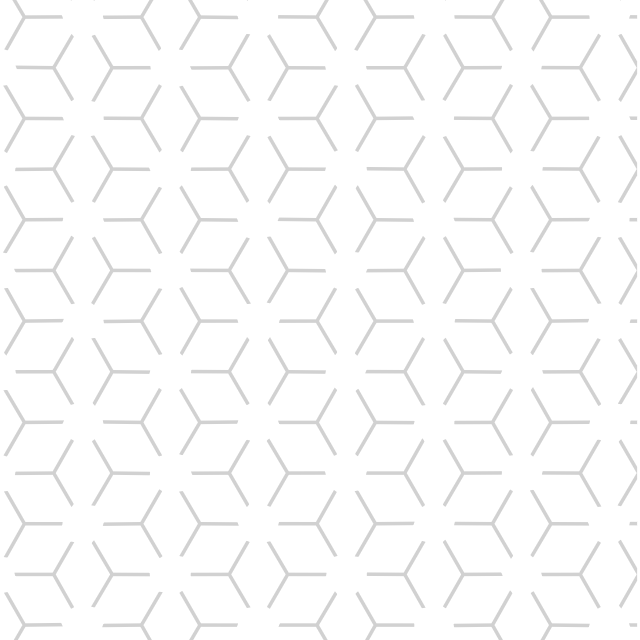
Give the GLSL for this pattern, as a WebGL 1 fragment shader.

```glsl
precision highp float;
// Grey three-armed strokes on a white hexagonal grid, leaving open star-shaped gaps.

uniform vec2 u_resolution;

const float SPACING = 0.15833;             // distance between neighbouring star centres
const float CORNER = SPACING / 1.7320508;  // star centre to stroke junction
const vec2 PERIOD = vec2(SPACING * 1.7320508, SPACING);
const vec2 ORIGIN = vec2(0.1296, 0.9733);
const float INNER = 0.0317;                // star centre to open stroke end
const float HALF_WIDTH = 0.00275;
const float RIGHT_EDGE = 0.9955;           // blank strip beyond this
const float SECTOR = 1.04719755;           // sixty degrees
const vec3 PAPER = vec3(1.0);
const vec3 INK = vec3(0.82);

float hash(vec3 p) {
  p = fract(p * vec3(0.1031, 0.1137, 0.0973));
  p += dot(p, p.yzx + 33.33);
  return fract((p.x + p.y) * p.z);
}

// Signed jitter in -1..1 for one property of one arm
float jitter(vec2 cell, float arm, float property) {
  return 2.0 * hash(vec3(cell + 40.0, arm + 7.0 * property)) - 1.0;
}

// Centre of the nearest hexagon: two interleaved rectangular grids
vec2 hexCentre(vec2 p) {
  vec2 a = floor(p / PERIOD + 0.5) * PERIOD;
  vec2 b = (floor(p / PERIOD) + 0.5) * PERIOD;
  return length(p - a) < length(p - b) ? a : b;
}

vec2 rotate(vec2 p, float angle) {
  float c = cos(angle);
  float s = sin(angle);
  return vec2(c * p.x + s * p.y, c * p.y - s * p.x);
}

// Stroke along x with a slightly tilted body and an uneven, softened end
float armDistance(vec2 p, vec2 cell, float arm) {
  float start = INNER + 0.0011 * jitter(cell, arm, 1.0);
  float along = (CORNER - p.x) / (CORNER - start);
  p.y -= 0.0007 * along * jitter(cell, arm, 2.0);
  start += 0.45 * p.y * jitter(cell, arm, 3.0);
  float radius = 0.0012;
  vec2 d = vec2(start - p.x, abs(p.y) - HALF_WIDTH) + radius;
  return length(max(d, 0.0)) + min(max(d.x, d.y), 0.0) - radius;
}

float patternDistance(vec2 p) {
  vec2 centre = hexCentre(p);
  vec2 cell = floor(centre / (0.5 * PERIOD) + 0.5);
  vec2 local = p - centre;
  float sector = floor(atan(local.y, local.x + 1e-7) / SECTOR + 0.5);
  vec2 q = rotate(local, sector * SECTOR);
  float junction = length(q - vec2(CORNER, 0.0)) - 1.25 * HALF_WIDTH;
  return min(armDistance(q, cell, mod(sector, 6.0)), junction);
}

void main() {
  float pixel = 1.0 / min(u_resolution.x, u_resolution.y);
  vec2 uv = gl_FragCoord.xy * pixel;
  float d = max(patternDistance(uv - ORIGIN), uv.x - RIGHT_EDGE);
  float ink = clamp(0.5 - d / pixel, 0.0, 1.0);
  gl_FragColor = vec4(mix(PAPER, INK, ink), 1.0);
}
```
